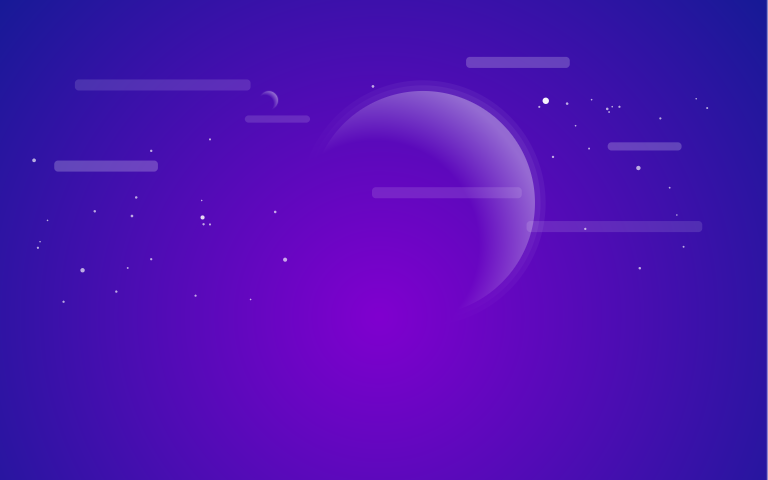
Write a WebGL 1 fragment shader that draws this background.

```glsl
precision highp float;
// Violet night sky with a glowing crescent, a tiny moon, flat cloud bars and scattered stars.

uniform vec2 u_resolution;

float hash(float n) {
    return fract(sin(n * 127.1) * 43758.5453);
}

// Antialiased coverage of a signed distance
float fill(float dist) {
    return clamp(0.5 - dist * u_resolution.y, 0.0, 1.0);
}

float disc(vec2 p, vec2 center, float radius) {
    return fill(length(p - center) - radius);
}

// Rounded bar given by its center and half size
float bar(vec2 p, vec2 center, vec2 halfSize) {
    float corner = 0.008;
    vec2 q = abs(p - center) - halfSize + corner;
    return fill(length(max(q, 0.0)) + min(max(q.x, q.y), 0.0) - corner);
}

// Disc and two halo rings, lit from the upper right
float moon(vec2 p, vec2 center, float radius) {
    vec2 shadowCenter = center - vec2(0.43, 0.375) * radius;
    float lit = clamp((length(p - shadowCenter) / radius - 0.93) / 0.58, 0.0, 1.0);
    float cover = 0.29 * disc(p, center, radius)
        + 0.05 * disc(p, center, radius * 1.05)
        + 0.05 * disc(p, center, radius * 1.095);
    return lit * cover;
}

// Small stars in a left and a right cluster
float smallStars(vec2 p) {
    float light = 0.0;
    for (int i = 0; i < 36; i++) {
        float id = float(i) + 1.0;
        vec2 scatter = vec2(hash(id), hash(id + 51.3));
        vec2 left = mix(vec2(0.03, 0.37), vec2(0.60, 0.73), scatter);
        vec2 right = mix(vec2(1.12, 0.39), vec2(1.57, 0.80), vec2(scatter.x, sqrt(scatter.y)));
        vec2 center = mix(left, right, mod(id, 2.0));
        float radius = mix(0.0014, 0.0027, hash(id + 87.7));
        light = max(light, 0.65 * disc(p, center, radius));
    }
    return light;
}

void main() {
    vec2 p = gl_FragCoord.xy / u_resolution * vec2(1.6, 1.0);

    // Radial sky gradient
    float glow = length(p - vec2(0.79, 0.34));
    vec3 color = mix(vec3(0.50, 0.0, 0.81), vec3(0.09, 0.10, 0.59), min(glow / 1.03, 1.0));

    // Stars, with the larger ones on top
    float stars = smallStars(p);
    stars = max(stars, 0.95 * disc(p, vec2(1.137, 0.790), 0.0066));
    stars = max(stars, 0.85 * disc(p, vec2(0.422, 0.547), 0.0042));
    stars = max(stars, 0.65 * disc(p, vec2(0.594, 0.459), 0.0042));
    stars = max(stars, 0.65 * disc(p, vec2(0.172, 0.437), 0.0045));
    stars = max(stars, 0.65 * disc(p, vec2(1.330, 0.650), 0.0045));
    stars = max(stars, 0.65 * disc(p, vec2(0.071, 0.666), 0.0038));
    stars = max(stars, 0.65 * disc(p, vec2(0.777, 0.820), 0.0028));
    color = mix(color, vec3(1.0), stars);

    // Large crescent and tiny moon
    color = mix(color, vec3(1.0), moon(p, vec2(0.881, 0.577), 0.2335));
    color = mix(color, vec3(1.0), moon(p, vec2(0.560, 0.791), 0.0190));

    // Translucent cloud bars
    float clouds = 0.13 * bar(p, vec2(0.339, 0.823), vec2(0.183, 0.0115));
    clouds += 0.13 * bar(p, vec2(0.578, 0.752), vec2(0.068, 0.0075));
    clouds += 0.22 * bar(p, vec2(0.221, 0.654), vec2(0.108, 0.0115));
    clouds += 0.12 * bar(p, vec2(0.931, 0.5985), vec2(0.156, 0.0115));
    clouds += 0.12 * bar(p, vec2(1.280, 0.528), vec2(0.183, 0.0115));
    clouds += 0.21 * bar(p, vec2(1.079, 0.870), vec2(0.108, 0.0115));
    clouds += 0.21 * bar(p, vec2(1.343, 0.695), vec2(0.077, 0.0085));
    color = mix(color, vec3(1.0), clouds);

    // Thin pale border on the right
    color = mix(color, vec3(1.0), 0.48 * fill(1.5975 - p.x));

    gl_FragColor = vec4(color, 1.0);
}
```
